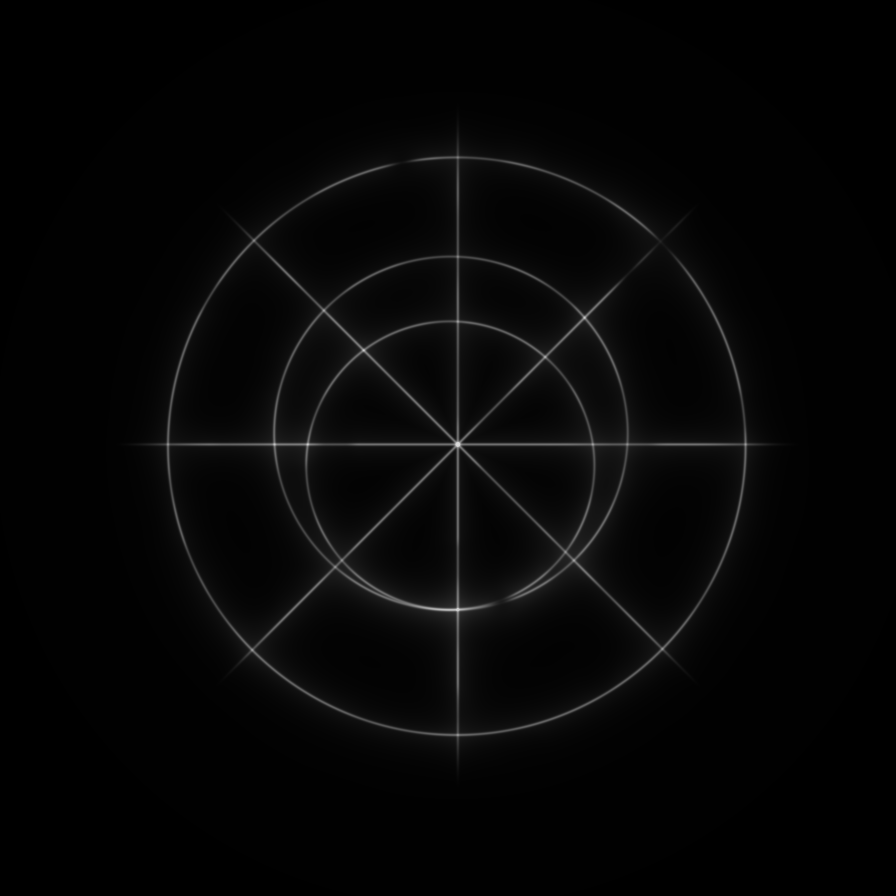
Write a WebGL 2 fragment shader that draws this background.

```glsl
#version 300 es
precision highp float;
// Faint glowing reticle on black: three off-centre rings crossed by
// four tapered spokes. Each line is a distance turned into a thin core
// and a soft halo; noise and a few soft gaps wear the lines away.

#define HUB vec2(0.5110, 0.5040)
#define SPOKE_REACH 0.388
#define LINE_WIDTH 0.0016
#define CORE_LIGHT 0.36
#define HALO_LIGHT 0.065
#define HALO_SIZE 0.017
#define WEAR_SCALE 24.0
#define BASE_LIGHT 0.006

uniform vec2 u_resolution;
out vec4 fragColor;

// Centre and radius of each ring, centre and size of each gap
const vec3 RINGS[3] = vec3[3](
    vec3(0.5098, 0.5020, 0.3223),
    vec3(0.5033, 0.5163, 0.1973),
    vec3(0.5026, 0.4805, 0.1608));
const vec3 GAPS[4] = vec3[4](
    vec3(0.449, 0.818, 0.016),
    vec3(0.742, 0.727, 0.022),
    vec3(0.705, 0.690, 0.022),
    vec3(0.560, 0.328, 0.014));

float hash(vec2 p) {
    vec3 q = fract(vec3(p.xyx) * 0.1031);
    q += dot(q, q.yzx + 33.33);
    return fract((q.x + q.y) * q.z);
}

float noise(vec2 p) {
    vec2 cell = floor(p);
    vec2 f = fract(p);
    f = f * f * (3.0 - 2.0 * f);
    float low = mix(hash(cell), hash(cell + vec2(1, 0)), f.x);
    float high = mix(hash(cell + vec2(0, 1)), hash(cell + vec2(1, 1)), f.x);
    return mix(low, high, f.y);
}

float core(float d, float width) {
    return exp(-d * d / (width * width));
}

float halo(float d) {
    return exp(-d / HALO_SIZE);
}

// Share of line light left after wear and gaps
float wear(vec2 p) {
    float kept = mix(0.65, 1.0, smoothstep(0.15, 0.6, noise(p * WEAR_SCALE)));
    for (int i = 0; i < 4; i++) {
        float d = length(p - GAPS[i].xy) / GAPS[i].z;
        kept *= 1.0 - 0.9 * exp(-d * d);
    }
    return kept;
}

void main() {
    float unit = min(u_resolution.x, u_resolution.y);
    vec2 p = (gl_FragCoord.xy - 0.5 * u_resolution) / unit + 0.5;
    float width = max(LINE_WIDTH, 0.75 / unit);
    float lines = 0.0;
    float glow = 0.0;

    // Rings
    for (int i = 0; i < 3; i++) {
        float d = abs(length(p - RINGS[i].xy) - RINGS[i].z);
        lines += 0.85 * core(d, width);
        glow += halo(d);
    }

    // Spokes, 45 degrees apart, fading towards their tips
    vec2 q = p - HUB;
    float spokeGlow = 0.0;
    for (int i = 0; i < 4; i++) {
        float angle = float(i) * radians(45.0);
        vec2 along = vec2(cos(angle), sin(angle));
        float d = abs(q.x * along.y - q.y * along.x);
        float taper = 1.0 - smoothstep(0.68, 1.0, abs(dot(q, along)) / SPOKE_REACH);
        lines += taper * core(d, width);
        spokeGlow = max(spokeGlow, taper * halo(d));
    }
    glow += spokeGlow;

    // Worn cores over patchy halos, with a small spark at the hub
    float kept = wear(p);
    float patchy = mix(0.7, 1.2, noise(p * 7.0)) * mix(0.5, 1.0, kept);
    float light = BASE_LIGHT * (1.0 - smoothstep(0.3, 0.65, length(q)));
    light += HALO_LIGHT * glow * patchy;
    light += CORE_LIGHT * min(lines, 1.8) * kept;
    light += 0.15 * core(length(q), 0.004);
    fragColor = vec4(vec3(light), 1.0);
}
```
